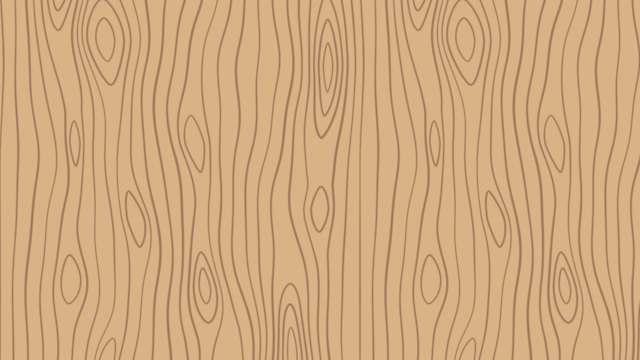
Write a WebGL 2 fragment shader that draws this texture.

```glsl
#version 300 es
precision highp float;
// Flat drawn wood grain: swaying upright lines that part around ringed knots.

uniform vec2 u_resolution;
out vec4 fragColor;

const vec3 WOOD = vec3(0.85, 0.70, 0.52);
const vec3 GRAIN = vec3(0.62, 0.47, 0.36);
const float LINES = 24.0;          // grain lines per tile; a tile is one canvas height wide
const float COLUMNS = 4.0;         // knot columns per tile
const float ROW_HEIGHT = 0.44;     // spacing of knots in a column
const float HALF_WIDTH = 0.0026;   // mean half thickness of a line
const float REACH = 2.8;           // knot radii over which lines are pushed aside
const float RING_GAP = 0.016;      // spacing of the rings in a knot
const float TALL_SHARE = 0.35;     // share of long, arch-like knots
const float TAU = 6.2831853;

float hash(vec2 p) {
    vec3 q = fract(vec3(p.xyx) * vec3(0.1031, 0.1030, 0.0973));
    q += dot(q, q.yzx + 33.33);
    return fract((q.x + q.y) * q.z);
}

// Layered sines, periodic in x and calm at the tile edges.
float sway(vec2 p) {
    float calm = min(1.0, 2.0 * abs(sin(0.5 * TAU * p.x)));
    return calm * (0.022 * sin(5.3 * p.y + TAU * p.x + 1.0)
                 + 0.011 * sin(11.0 * p.y - 2.0 * TAU * p.x)
                 + 0.004 * sin(23.0 * p.y + 3.0 * TAU * p.x + 2.0));
}

// Returns grain phase, ring phase, radius in the nearest knot, and its ring count.
vec4 grainField(vec2 p) {
    float s = p.x + sway(p);
    float column = floor(s * COLUMNS);
    float push = 0.0, weightSum = 1e-4;
    vec3 nearest = vec3(1e3, 1e3, 1.0);

    for (int i = -1; i <= 1; i++) {
        float col = column + float(i);
        float wrapped = mod(col, COLUMNS);
        float stagger = 0.5 * mod(wrapped, 2.0);
        float row = floor(p.y / ROW_HEIGHT - stagger);
        for (int j = -1; j <= 1; j++) {
            vec2 id = vec2(wrapped, row + float(j)) + 17.0;
            float h1 = hash(id), h2 = hash(id + 31.7);
            float h3 = hash(id + 57.3), h4 = hash(id + 83.1);

            // The centre sits midway between two grain lines.
            float slot = floor(col * LINES / COLUMNS + 1.0 + 4.0 * h1) + 0.5;
            float level = row + float(j) + 0.5 + stagger + 0.3 * (h2 - 0.5);
            vec2 offset = vec2(s, p.y) - vec2(slot / LINES, level * ROW_HEIGHT);

            // A low roundness gives pointed tips.
            bool tall = h3 < TALL_SHARE;
            vec2 size = tall ? vec2(0.050, 0.20)
                             : mix(vec2(0.014, 0.055), vec2(0.046, 0.125), h4);
            float roundness = mix(1.45, 2.0, h2);
            vec2 a = pow(abs(offset) / size + 1e-5, vec2(roundness));
            float q = pow(a.x + a.y, 1.0 / roundness);

            float fade = 1.0 - smoothstep(1.0, REACH, q);
            float weight = fade / (1.001 - fade);
            push += weight * fade * offset.x / max(q, 1.0);
            weightSum += weight;

            if (q < nearest.y) {
                float rings = max(1.0, floor(size.x / RING_GAP));
                float skew = 0.7 * (h1 - 0.5) * offset.y / size.y;
                float ringPhase = rings * (q + skew * max(1.0 - q, 0.0));
                nearest = vec3(ringPhase, q, rings);
            }
        }
    }
    return vec4((s - push / weightSum) * LINES, nearest);
}

// Coverage of a line whose thickness swells and thins along its length.
float stroke(float dist, float lineId, float y, float pixel) {
    float swell = 0.72 + 0.45 * hash(vec2(lineId, 5.0)) + 0.16 * sin(9.0 * y + 2.4 * lineId);
    float halfWidth = HALF_WIDTH * swell;
    return 1.0 - smoothstep(halfWidth - pixel, halfWidth + pixel, dist);
}

void main() {
    vec2 p = gl_FragCoord.xy / u_resolution.y;
    float pixel = 1.0 / u_resolution.y;

    // Gradients turn phases into true distances.
    const float STEP = 0.0008;
    vec4 f = grainField(p);
    vec2 dx = (grainField(p + vec2(STEP, 0.0)).xy - f.xy) / STEP;
    vec2 dy = (grainField(p + vec2(0.0, STEP)).xy - f.xy) / STEP;
    vec2 slope = max(sqrt(dx * dx + dy * dy), 1e-3);

    // Upright grain outside the knots.
    float lineId = floor(f.x + 0.5);
    float grain = stroke(abs(f.x - lineId) / slope.x, mod(lineId, LINES), p.y, pixel);
    grain *= step(1.0, f.z);

    // Rings and outline of the nearest knot.
    float ringId = clamp(floor(f.y + 0.5), 1.0, f.w);
    float ring = stroke(abs(f.y - ringId) / slope.y, ringId + 40.0, p.y, pixel);
    ring *= step(f.z, 1.3);

    fragColor = vec4(mix(WOOD, GRAIN, max(grain, ring)), 1.0);
}
```
